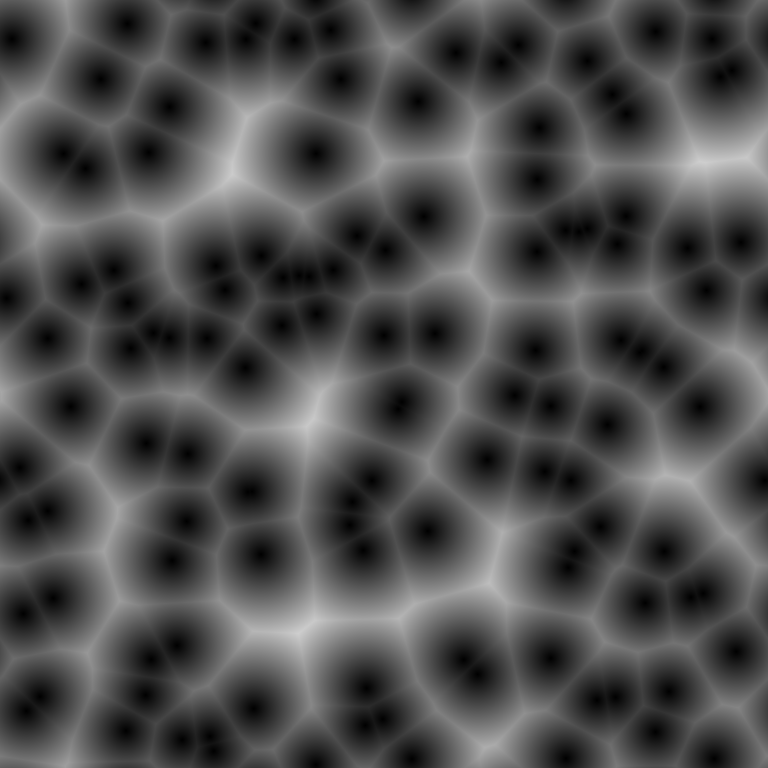
Give the GLSL for this texture, as a WebGL 2 fragment shader.

```glsl
#version 300 es
precision highp float;

#define GRID 5             // blocks per side
#define SEEDS_PER_BLOCK 5  // random seeds inside each block
#define SLOPE 7.1          // brightness gained per canvas width
#define SEED 3.7           // offset of the random sequence

uniform vec2 u_resolution;
out vec4 fragColor;

vec2 hash2(float n) {
    vec2 phase = vec2(n * 127.1 + SEED, n * 269.5 + SEED * 2.3);
    return fract(sin(phase) * 43758.5453);
}

// Seed position in canvas units, placed freely inside its block
vec2 seedPosition(int index) {
    vec2 block = vec2(index % GRID, (index / GRID) % GRID);
    return (block + hash2(float(index) + 1.0)) / float(GRID);
}

// Distance to the closest seed on a canvas that wraps at its borders
float nearestSeed(vec2 p) {
    float closestSquared = 1.0;
    for (int i = 0; i < GRID * GRID * SEEDS_PER_BLOCK; i++) {
        vec2 offset = p - seedPosition(i);
        offset -= round(offset);
        closestSquared = min(closestSquared, dot(offset, offset));
    }
    return sqrt(closestSquared);
}

void main() {
    vec2 uv = gl_FragCoord.xy / u_resolution;
    float brightness = clamp(nearestSeed(uv) * SLOPE, 0.0, 1.0);
    fragColor = vec4(vec3(brightness), 1.0);
}
```
